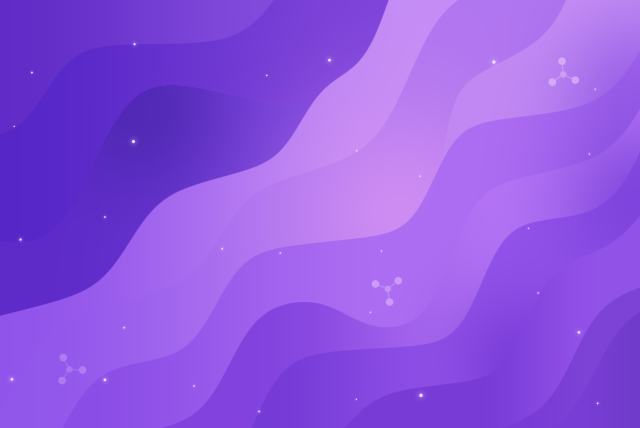
This background is drawn by a Shadertoy shader. Its source:

```glsl
// Layered violet waves climbing from lower left to upper right, with small
// glowing dots and three-armed molecules. Each wave is a slope plus logistic
// rises; layers are painted from the upper left to the lower right.

float hash(vec2 p) {
    return fract(sin(dot(p, vec2(127.1, 311.7))) * 43758.5453);
}

// Logistic rise: x = centre, y = steepness, z = height.
float rise(float x, vec3 r) {
    return r.z / (1.0 + exp(-r.y * (x - r.x)));
}

float wave(float x, float base, float slope, vec3 a, vec3 b, vec3 c, vec3 d) {
    return base + slope * x + rise(x, a) + rise(x, b) + rise(x, c) + rise(x, d);
}

// Paints everything under the crest with a horizontal gradient.
void layer(inout vec3 col, vec2 p, float crest, vec3 left, vec3 right, float from, float to) {
    float d = crest - p.y;
    float mask = clamp(0.5 + d / fwidth(d), 0.0, 1.0);
    col = mix(col, mix(left, right, smoothstep(from, to, p.x)), mask);
}

void glow(inout vec3 col, vec2 offset, float radius, vec3 tint, float strength) {
    col = mix(col, tint, strength * exp(-dot(offset, offset) / (radius * radius)));
}

float disc(vec2 p, float radius) {
    float aa = 0.75 / iResolution.y;
    return 1.0 - smoothstep(radius - aa, radius + aa, length(p));
}

// A hub with three bonds and three outer atoms.
float molecule(vec2 p, float angle) {
    float shape = 0.8 * disc(p, 0.0075);
    for (int i = 0; i < 3; i++) {
        float a = angle + float(i) * 2.0944;
        vec2 tip = 0.031 * vec2(cos(a), sin(a));
        vec2 nearest = tip * clamp(dot(p, tip) / dot(tip, tip), 0.0, 1.0);
        shape = max(shape, 0.6 * disc(p - nearest, 0.0015));
        shape = max(shape, disc(p - tip, 0.0088));
    }
    return shape;
}

// One randomly placed dot with a soft halo in most grid cells.
float dots(vec2 p) {
    vec2 cell = floor(p / 0.185);
    vec2 centre = (cell + 0.15 + 0.7 * vec2(hash(cell), hash(cell + 17.3))) * 0.185;
    float size = mix(0.0012, 0.0042, pow(hash(cell + 5.7), 2.0));
    float d = length(p - centre);
    float light = 0.85 * disc(p - centre, size) + 0.22 * exp(-d * d / (6.0 * size * size));
    return light * step(0.25, hash(cell + 41.9));
}

void mainImage(out vec4 fragColor, in vec2 fragCoord) {
    vec2 p = fragCoord / iResolution.y;
    float x = p.x;
    vec3 none = vec3(0.0);

    // Deep violet upper left
    vec3 col = mix(vec3(0.38, 0.17, 0.78), vec3(0.51, 0.29, 0.86), smoothstep(0.0, 0.65, x));
    layer(col, p, wave(x, 0.674, 0.0, vec3(0.107, 27.0, 0.223), vec3(0.654, 21.8, 0.242), none, none),
        vec3(0.34, 0.15, 0.78), vec3(0.49, 0.26, 0.85), 0.0, 0.9);
    layer(col, p, wave(x, 0.43, -0.25, vec3(0.219, 19.7, 0.484), vec3(0.82, 20.5, 0.264), none, none),
        vec3(0.37, 0.17, 0.79), vec3(0.46, 0.25, 0.85), 0.1, 0.72);
    if (p.y < wave(x, 0.43, -0.25, vec3(0.219, 19.7, 0.484), none, none, none))
        glow(col, p - vec2(0.33, 0.74), 0.2, vec3(0.29, 0.15, 0.68), 0.75);

    // Bright lilac bands
    layer(col, p, wave(x, 0.262, 0.25, vec3(0.303, 27.0, 0.195), vec3(0.703, 34.0, 0.166), vec3(0.908, 34.0, 0.3), none),
        vec3(0.57, 0.33, 0.92), vec3(0.77, 0.55, 0.96), 0.0, 1.0);
    layer(col, p, wave(x, -0.08, 0.28, vec3(0.02, 22.8, 0.293), vec3(0.516, 28.4, 0.184), vec3(0.957, 24.4, 0.322), none),
        vec3(0.57, 0.34, 0.92), vec3(0.69, 0.46, 0.94), 0.05, 0.75);
    glow(col, p - vec2(0.94, 0.5), 0.26, vec3(0.84, 0.58, 0.95), 0.75);
    layer(col, p, wave(x, -0.121, 0.5, vec3(1.025, 57.0, 0.39), vec3(1.348, 34.0, 0.234), none, none),
        vec3(0.76, 0.53, 0.95), vec3(0.78, 0.57, 0.96), 1.03, 1.4);

    // Middle bands
    layer(col, p, wave(x, -0.152, 0.1, vec3(0.146, 25.6, 0.273), vec3(0.506, 28.4, 0.238), vec3(1.014, 33.0, 0.246), vec3(1.514, 20.5, 0.312)),
        vec3(0.54, 0.30, 0.90), vec3(0.68, 0.43, 0.95), 0.15, 0.95);
    glow(col, p - vec2(1.5, 0.78), 0.2, vec3(0.58, 0.35, 0.90), 0.8);
    layer(col, p, wave(x, -0.078, 0.2, vec3(0.537, 28.4, 0.244), vec3(0.81, 22.8, -0.127), vec3(1.055, 32.0, 0.303), vec3(1.514, 22.8, 0.264)),
        vec3(0.51, 0.26, 0.87), vec3(0.71, 0.46, 0.96), 0.58, 1.2);

    // Darker lower right
    layer(col, p, wave(x, -0.21, 0.05, vec3(0.586, 25.6, 0.352), vec3(1.125, 32.0, 0.281), vec3(1.514, 22.8, 0.371), none),
        vec3(0.46, 0.23, 0.84), vec3(0.58, 0.33, 0.92), 0.6, 1.12);
    glow(col, p - vec2(1.22, 0.15), 0.17, vec3(0.46, 0.22, 0.83), 0.8);
    glow(col, p - vec2(1.5, 0.52), 0.2, vec3(0.47, 0.25, 0.85), 0.8);
    layer(col, p, wave(x, -0.158, 0.1, vec3(0.805, 25.6, 0.156), vec3(1.234, 32.0, 0.264), vec3(1.504, 22.8, 0.186), none),
        vec3(0.47, 0.23, 0.84), vec3(0.57, 0.32, 0.91), 1.1, 1.4);
    layer(col, p, wave(x, -0.352, 0.3, vec3(1.34, 30.0, 0.234), none, none, none),
        vec3(0.47, 0.23, 0.84), vec3(0.49, 0.26, 0.84), 1.2, 1.4);
    layer(col, p, wave(x, -0.4, 0.3, vec3(1.39, 28.0, 0.234), none, none, none),
        vec3(0.47, 0.24, 0.83), vec3(0.44, 0.23, 0.79), 1.36, 1.5);

    // Dots and molecules
    vec3 pale = vec3(0.95, 0.83, 1.0);
    col = mix(col, pale, dots(p));
    col = mix(col, pale, 0.5 * molecule(p - vec2(1.316, 0.826), 1.66));
    col = mix(col, pale, 0.45 * molecule(p - vec2(0.906, 0.325), 0.66));
    col = mix(col, pale, 0.28 * molecule(p - vec2(0.162, 0.137), -0.05));
    fragColor = vec4(col, 1.0);
}
```
